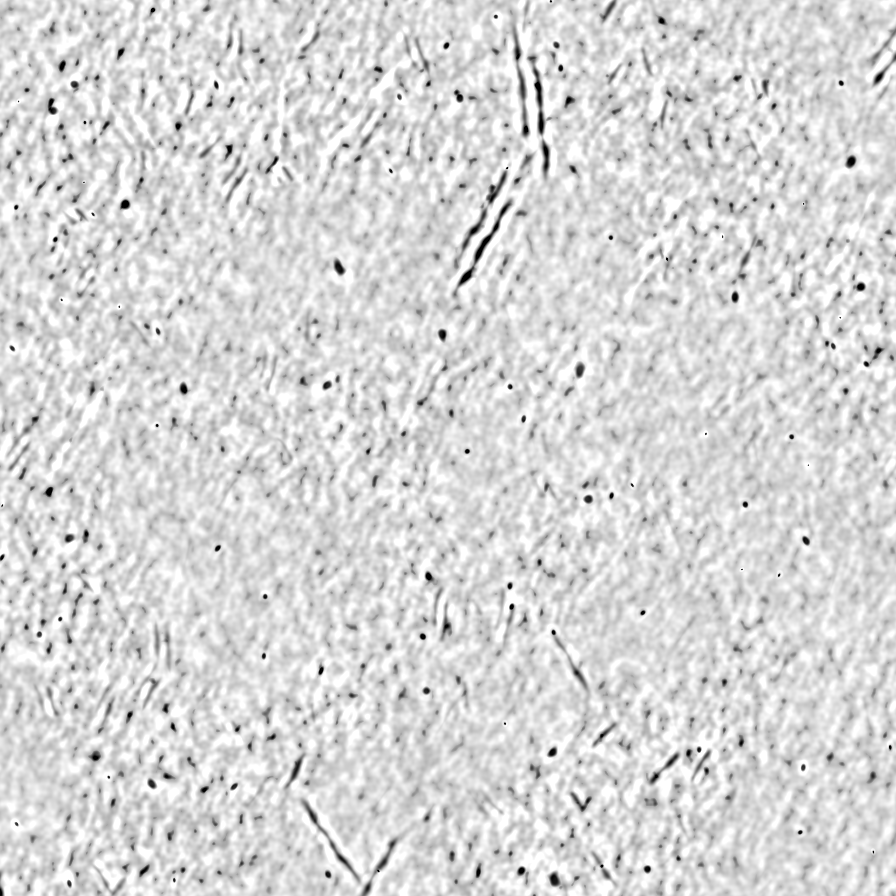
A three.js fragment shader for this texture:

```glsl
varying vec2 vUv;

float hash(vec2 p) {
  return fract(sin(dot(p, vec2(127.1, 311.7))) * 43758.5453);
}

// Coordinates along and across a direction
vec2 turn(vec2 p, float angle) {
  float c = cos(angle), s = sin(angle);
  return vec2(c * p.x + s * p.y, c * p.y - s * p.x);
}

float slope(vec2 corner, vec2 offset) {
  float angle = 6.2832 * hash(corner);
  return dot(vec2(cos(angle), sin(angle)), offset);
}

float gradientNoise(vec2 p) {
  vec2 i = floor(p), f = fract(p);
  vec2 u = f * f * f * (f * (f * 6.0 - 15.0) + 10.0);
  vec2 e = vec2(1.0, 0.0);
  float low = mix(slope(i, f), slope(i + e, f - e), u.x);
  float high = mix(slope(i + e.yx, f - e.yx), slope(i + 1.0, f - 1.0), u.x);
  return mix(low, high, u.y);
}

// Scattered ragged scratches with pale flanks; some are inverted, some paired
float scratches(vec2 p, float cells, float halfLength, float width, float odds, float twinGap) {
  float sum = 0.0;
  for (int y = -1; y <= 1; y++) {
    for (int x = -1; x <= 1; x++) {
      vec2 id = floor(p * cells) + vec2(float(x), float(y));
      if (hash(id + cells) > odds) continue;
      vec2 center = (id + vec2(hash(id + 3.1), hash(id + 7.7))) / cells;
      float pick = hash(id + 15.3);
      float angle = pick < 0.45 ? 0.98 : (pick < 0.72 ? 2.08 : 1.55);
      angle += 0.4 * (hash(id + 21.9) - 0.5);
      vec2 d = turn(p - center, angle);
      d.y += 0.006 * gradientNoise(vec2(d.x * 28.0, pick * 70.0));

      float reach = halfLength * mix(0.4, 1.0, hash(id + 31.4));
      float strength = mix(0.25, 1.15, hash(id + 43.6));
      if (hash(id + 57.2) < 0.35) strength = -0.25;
      float paired = step(0.6, hash(id + 63.8));

      for (int k = 0; k < 2; k++) {
        float twin = float(k);
        float along = d.x - 0.5 * twin * reach;
        float across = d.y - twin * twinGap;
        float ragged = gradientNoise(vec2(along * 65.0, pick * 90.0 + twin * 9.0));
        float w = width * (0.85 + 0.9 * ragged);
        float core = exp(-across * across / (w * w));
        float side = (abs(across) - 2.3 * width) / width;
        float fade = 1.0 - smoothstep(0.6 * reach, reach, abs(along));
        sum += fade * strength * mix(1.0, 0.7 * paired, twin)
             * (0.26 * exp(-side * side) - core * (0.8 + 1.1 * ragged));
      }
    }
  }
  return sum;
}

// Dark specks in loose clusters, with a faint pale halo
float specks(vec2 p, float cells, float radius, float odds) {
  float sum = 0.0;
  for (int y = -1; y <= 1; y++) {
    for (int x = -1; x <= 1; x++) {
      vec2 id = floor(p * cells) + vec2(float(x), float(y));
      float clustering = 1.0 + 2.4 * gradientNoise(id * 0.27 + 4.3);
      if (hash(id + cells) > odds * clustering) continue;
      vec2 center = (id + vec2(hash(id + 2.7), hash(id + 9.1))) / cells;
      vec2 d = turn(p - center, 0.7 + 1.6 * hash(id + 6.4));
      d.x *= mix(0.5, 1.0, hash(id + 12.8));
      float size = hash(id + 17.5);
      float r = radius * mix(0.5, 1.1, size * size);
      float away = length(d) * (1.0 + 0.45 * gradientNoise(p * 110.0));
      float ring = (away - 2.3 * r) / r;
      sum += 0.1 * exp(-ring * ring) - 0.8 * (1.0 - smoothstep(0.5 * r, 1.5 * r, away));
    }
  }
  return sum;
}

void main() {
  vec2 p = vUv;
  vec2 warped = p + 0.008 * vec2(gradientNoise(p * 17.0), gradientNoise(p * 17.0 + 40.0));

  // Calm and rough regions
  float rough = smoothstep(-0.3, 0.35,
    gradientNoise(p * 4.0 + 11.0) + 0.6 * gradientNoise(p * 9.0 + 5.0));

  // Slanted grain with a heavy dark tail
  float grain = 1.0 * gradientNoise(turn(warped, 1.1) * vec2(46.0, 96.0) + 200.0)
              + 0.6 * gradientNoise(turn(warped, 1.95) * vec2(52.0, 98.0) + 400.0)
              + 0.5 * gradientNoise(p * 132.0 + 70.0);
  float shade = 0.852 + grain * mix(0.22, 0.36, rough);
  shade -= mix(0.3, 1.7, rough) * max(-0.47 - grain, 0.0);

  // Broad drift
  shade += 0.06 * gradientNoise(turn(p, 1.05) * vec2(14.0, 28.0) + 90.0)
         + 0.03 * gradientNoise(p * 7.0 + 31.0);

  // Long scratches, then short ones gathered in the rough regions
  shade += scratches(p, 5.0, 0.085, 0.0034, 0.6, 0.018);
  shade += mix(0.12, 0.55, rough) * scratches(p, 16.0, 0.03, 0.0029, 0.6, 0.012);

  shade += specks(p, 15.0, 0.0042, 0.24);
  shade += specks(p, 13.0, 0.0014, 0.13);

  gl_FragColor = vec4(vec3(clamp(shade, 0.0, 1.0)), 1.0);
}
```
